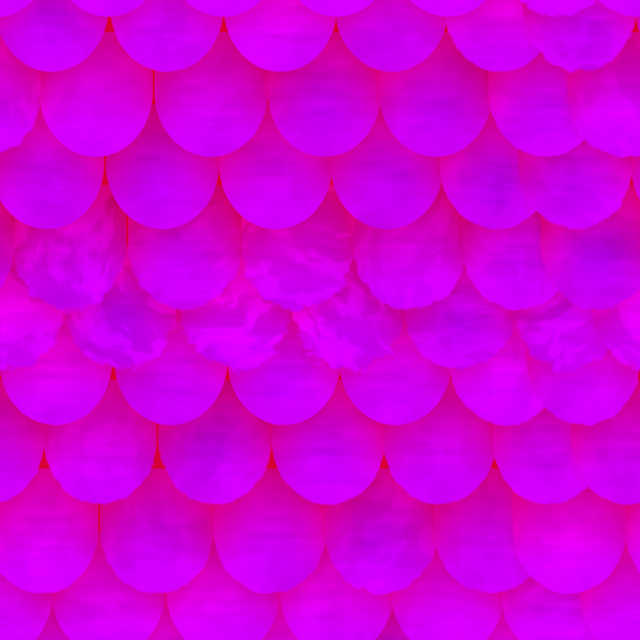
A Shadertoy shader for this pattern:

```glsl
float hash(vec2 p) {
    vec3 q = fract(p.xyx * vec3(0.1031, 0.1030, 0.0973));
    q += dot(q, q.yzx + 33.33);
    return fract((q.x + q.y) * q.z);
}

float noise(vec2 p) {
    vec2 i = floor(p), f = fract(p);
    f = f * f * (3.0 - 2.0 * f);
    return mix(mix(hash(i), hash(i + vec2(1, 0)), f.x),
               mix(hash(i + vec2(0, 1)), hash(i + vec2(1, 1)), f.x), f.y);
}

float fbm(vec2 p) {
    return 0.55 * noise(p) + 0.3 * noise(p * 2.1 + 7.3) + 0.15 * noise(p * 4.3 + 3.1);
}

// Signed distance to a tile with a flat top and a slightly pointed round lower end;
// q.y is height above the tip
float scaleDistance(vec2 q, float radius) {
    float body = length(vec2(q.x, min(q.y * 0.87 - radius, 0.0))) - radius;
    return max(body, q.y - 0.195);
}

// Violet in the middle, pinker to the sides and under the row above
vec3 scaleColor(vec2 q, vec2 uv, vec2 id, float rough) {
    float across = abs(q.x) / 0.088;
    float shade = smoothstep(0.03, 0.23, q.y);
    vec2 toCenter = q - vec2(0, 0.085);
    float center = exp(-dot(toCenter, toCenter) / 0.003);
    float blotch = fbm(uv * 12.0 + id * 3.7) - 0.5;
    float patches = noise(uv * 5.0 + 2.0) - 0.5;
    float tint = hash(id + 17.0) - 0.5;

    // Short horizontal brush hairs, strongest in the middle
    float streak = noise(uv * vec2(14, 85) + id * 5.0) + 0.7 * noise(uv * vec2(30, 180) + id) - 0.85;
    streak *= 0.25 + center;

    // Curved brush dabs, turned differently on each scale
    float turn = 6.28 * hash(id + 31.0);
    vec2 bent = q + 0.05 * vec2(fbm(uv * 15.0), fbm(uv * 15.0 + 9.0));
    bent *= mat2(cos(turn), sin(turn), -sin(turn), cos(turn));
    float dab = smoothstep(0.4, 0.65, fbm(bent * vec2(22, 46) + id * 13.0)) - 0.45;
    dab *= max(rough, 0.25);

    float blue = 0.985 - 0.44 * shade - 0.19 * across * across * smoothstep(0.01, 0.1, q.y);
    blue += 0.05 * streak + 0.16 * blotch + 0.05 * tint + 0.1 * dab;
    float red = 0.815 + 0.05 * streak + 0.12 * blotch + 0.07 * dab;
    red += center * (0.14 * tint + 0.14 * patches) + 0.02 * across * across;
    return vec3(red, 0.0, blue);
}

void mainImage(out vec4 fragColor, in vec2 fragCoord) {
    vec2 uv = fragCoord / iResolution.xy;
    float pixel = 1.0 / min(iResolution.x, iResolution.y);

    // First column, tip height and roughness of each row, bottom to top
    vec3 rows[9] = vec3[9](
        vec3(0.065, 0.073, 0.4), vec3(0.156, 0.212, 0.4), vec3(0.087, 0.336, 0.1),
        vec3(0.188, 0.423, 1.0), vec3(0.109, 0.516, 0.8), vec3(0.074, 0.642, 0.0),
        vec3(0.150, 0.755, 0.0), vec3(0.081, 0.888, 0.0), vec3(0.169, 0.974, 0.0));

    float ragged = fbm(uv * 65.0) - 0.5;
    vec3 color = vec3(0.84, 0.0, 0.3);

    // Upper rows lie over lower ones
    for (int k = -2; k < 9; k++) {
        int r = (k + 9) % 9;
        float tip = rows[r].y + floor(float(k) / 9.0);
        if (uv.y < tip - 0.02 || uv.y > tip + 0.21) continue;

        for (int i = 0; i < 6; i++) {
            // Columns tighten to the right, the last one overlaps its neighbour
            float c = float(i);
            float x = rows[r].x + 0.1815 * c - 0.0015 * c * c - (i == 5 ? 0.045 : 0.0);
            vec2 q = vec2(uv.x - x, uv.y - tip);
            q.x -= round(q.x);
            vec2 id = vec2(c, float(r));
            float rough = max(rows[r].z, i > 3 ? 0.4 : 0.06) * (0.5 + hash(id + 4.0));

            // Only the exposed lower end is frayed
            float fray = rough * (1.0 - smoothstep(0.05, 0.11, q.y));
            float d = scaleDistance(q, 0.0887) + 0.018 * fray * ragged;
            float soft = 0.8 * pixel + 0.003 * fray;
            float cover = 1.0 - smoothstep(-soft, soft, d);

            // Contact shade around the rim, then the scale itself
            color.b -= 0.07 * exp(-max(d, 0.0) * 130.0) * (1.0 - cover) * step(d, 0.04);
            if (cover > 0.0) color = mix(color, scaleColor(q, uv, id, rough), cover);
        }
    }
    fragColor = vec4(clamp(color, 0.0, 1.0), 1.0);
}
```
